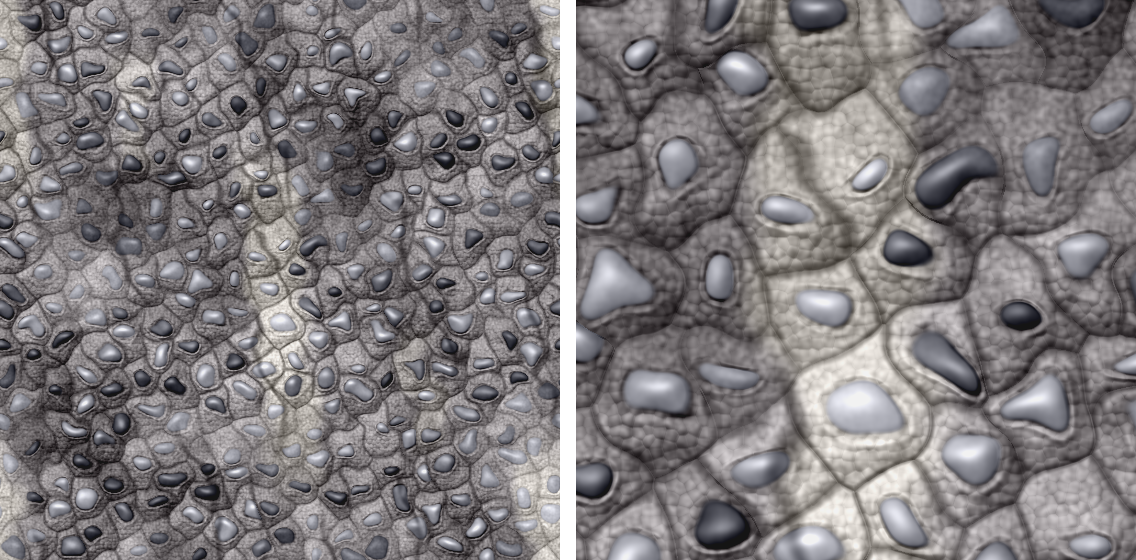
Left, the full canvas; right, a detail of the centre.
Give the GLSL for this texture, as a Shadertoy shader.

```glsl
// Knobbly grey hide: slanted columns of grainy scales, each with a glossy bead.
// Scales are domes in a sheared, wrapping grid; their relief is lit from above,
// then tinted with pale stripes, dark folds and wrapping gradient noise.

const vec2 GRID = vec2(18.0, 16.0);  // scales across and up the canvas
const float SHEAR = 6.0;             // columns shifted over the full height

struct Scale {
    vec2 local;    // offset from the scale's centre, in cells
    vec3 traits;   // random values of this scale
    float crest;   // dome height
    float gap;     // lead over the neighbouring dome
};

vec3 hash3(vec2 p) {
    vec3 q = fract((p.xyx + 17.0) * vec3(0.1031, 0.1030, 0.0973));
    q += dot(q, q.yxz + 33.33);
    return fract((q.xxy + q.yzz) * q.zyx);
}

float cornerSlope(vec2 cell, vec2 offset, float period) {
    return dot(hash3(mod(cell, period)).xy * 2.0 - 1.0, offset);
}

// Gradient noise that wraps after a whole number of cells
float noise(vec2 p, float period) {
    vec2 i = floor(p), f = p - i;
    vec2 u = f * f * f * (f * (f * 6.0 - 15.0) + 10.0);
    vec2 e = vec2(1.0, 0.0);
    float low = mix(cornerSlope(i, f, period), cornerSlope(i + e, f - e, period), u.x);
    float high = mix(cornerSlope(i + e.yx, f - e.yx, period), cornerSlope(i + 1.0, f - 1.0, period), u.x);
    return 1.5 * mix(low, high, u.y);
}

float fbm(vec2 uv, float frequency) {
    float sum = 0.0, gain = 1.0;
    for (int k = 0; k < 3; k++) {
        sum += gain * noise(uv * frequency + float(k) * 5.3, frequency);
        frequency *= 2.0;
        gain *= 0.5;
    }
    return sum;
}

vec2 wrapCell(vec2 c) {
    float turns = floor(c.y / GRID.y);
    return vec2(mod(c.x - SHEAR * turns, GRID.x), c.y - turns * GRID.y);
}

// Highest dome at this place
Scale findScale(vec2 uv) {
    vec2 q = uv * GRID + vec2(SHEAR * uv.y, 0.0);
    q += 0.28 * vec2(noise(uv * 23.0, 23.0), noise(uv * 23.0 + 7.4, 23.0));
    vec2 home = floor(q);
    Scale top = Scale(vec2(0.0), vec3(0.0), -9.0, 0.0);
    float second = -9.0;
    for (int j = -1; j <= 1; j++)
    for (int i = -1; i <= 1; i++) {
        vec2 c = home + vec2(i, j);
        vec3 traits = hash3(wrapCell(c));
        vec2 d = q - c - 0.5 - 0.5 * (traits.xy - 0.5);
        d.y -= 0.5 * mod(c.x, 2.0) - 0.25;
        d.x -= d.y * SHEAR / GRID.y;
        float crest = 0.6 + 0.25 * traits.z - 1.1 * dot(d, d);
        second = max(second, min(crest, top.crest));
        if (crest > top.crest) top = Scale(d, traits, crest, 0.0);
    }
    top.gap = top.crest - second;
    return top;
}

// Elliptical distance, 1 on the rim of the bead
float beadDistance(Scale s) {
    vec2 p = s.local;
    p.y += (s.traits.x - 0.5) * 0.5 * p.x;
    return length(p / (vec2(0.31, 0.21) * (0.75 + 0.45 * s.traits.y)));
}

// Squared distance to the nearest grain centre
float pebbles(vec2 uv) {
    vec2 p = uv * 150.0, home = floor(p);
    float nearest = 2.0;
    for (int j = -1; j <= 1; j++)
    for (int i = -1; i <= 1; i++) {
        vec2 c = home + vec2(i, j);
        vec2 d = p - c - 0.15 - 0.7 * hash3(mod(c, 150.0)).xy;
        nearest = min(nearest, dot(d, d));
    }
    return nearest;
}

float relief(vec2 uv) {
    Scale s = findScale(uv);
    float e = beadDistance(s);
    float skin = smoothstep(0.85, 1.15, e);
    float dome = 0.13 * max(1.0 - e * e, 0.0) + 0.05 * exp(-30.0 * (e - 1.35) * (e - 1.35));
    return s.crest + dome + skin * (0.13 * fbm(uv, 29.0) - 0.06 * pebbles(uv));
}

// Soft upright patch, slightly slanted, repeating with the canvas
float paleStripe(vec2 uv, vec2 centre, vec2 halfSize) {
    vec2 p = fract(uv - centre + 0.5) - 0.5;
    float across = abs(p.x + 0.11 * p.y + 0.035 * fbm(uv, 9.0));
    return smoothstep(1.0, 0.45, across / halfSize.x) * smoothstep(1.0, 0.55, abs(p.y) / halfSize.y);
}

void mainImage(out vec4 fragColor, in vec2 fragCoord) {
    vec2 uv = fragCoord / iResolution.xy;
    Scale s = findScale(uv);
    float e = beadDistance(s);
    float bead = smoothstep(1.08, 0.9, e);
    float clarity = mix(0.5, 1.0, smoothstep(-0.25, 0.1, noise(uv * 5.0 + 2.6, 5.0)));

    // Light from above on the relief
    vec2 h = vec2(0.0013, 0.0);
    float here = relief(uv);
    vec2 slope = vec2(relief(uv + h) - here, relief(uv + h.yx) - here) / (h.x * 17.0);
    vec3 normal = normalize(vec3(-0.6 * slope, 1.0));
    float light = dot(normal, normalize(vec3(-0.25, 0.45, 0.85)));

    // Skin tone
    float pale = paleStripe(uv, vec2(0.5, 0.43), vec2(0.065, 0.36))
        + paleStripe(uv, vec2(0.0, 0.93), vec2(0.06, 0.34))
        + 0.6 * paleStripe(uv, vec2(0.24, 0.8), vec2(0.04, 0.13))
        + 0.6 * paleStripe(uv, vec2(0.75, 0.3), vec2(0.04, 0.13));
    float mood = fract(s.traits.x * 7.3 + s.traits.z);
    float tone = 0.55 + 0.2 * fbm(uv, 4.0) + 0.19 * pale + 0.12 * (mood - 0.5);
    tone += 0.12 * noise(uv * 230.0, 230.0) + 0.1 * fbm(uv, 37.0);
    tone -= 0.14 * (pebbles(uv) - 0.15);

    // Glossy bead with a dark rim and a highlight
    float beadTone = mix(0.2, 0.62, smoothstep(0.0, 0.75, mood)) + 0.14 * pale;
    tone = mix(tone, beadTone + 0.06 * fbm(uv, 60.0), bead * (0.4 + 0.6 * clarity));
    tone -= 0.17 * clarity * exp(-45.0 * (e - 1.03) * (e - 1.03));
    vec2 glintOffset = (s.local - vec2(-0.03, 0.05)) / vec2(0.17, 0.07);
    float glint = exp(-dot(glintOffset, glintOffset)) * bead;
    tone += glint * clarity * (0.1 + 0.3 * s.traits.y);

    // Shading, gaps between scales and long slanted folds
    tone += 0.42 * clarity * (light - 0.83);
    tone *= 1.0 - 0.42 * clarity * smoothstep(0.2, 0.0, s.gap);
    float foldLine = abs(fract(6.0 * uv.x + 2.0 * uv.y + 0.35 * fbm(uv, 6.0)) - 0.5);
    float fold = smoothstep(0.075, 0.0, foldLine) * smoothstep(-0.15, 0.2, noise(uv * 4.0 + 1.7, 4.0));
    tone *= 1.0 - 0.42 * fold;

    // Purplish grey skin, bluish beads, warm stripes
    vec3 colour = vec3(tone) + vec3(0.012, -0.008, 0.0);
    colour += bead * vec3(-0.022, 0.002, 0.03) + (1.0 - bead) * pale * vec3(0.012, 0.012, -0.02);
    fragColor = vec4(clamp(colour, 0.08, 0.95), 1.0);
}
```
